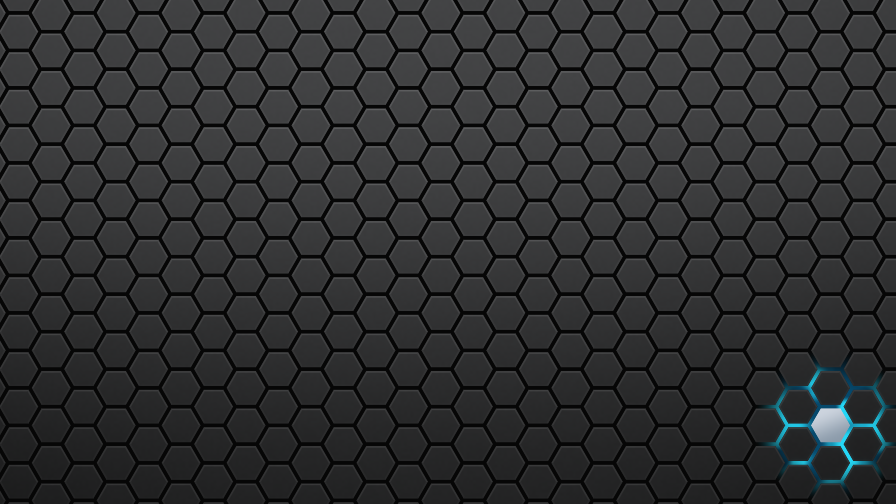
A WebGL 2 fragment shader for this pattern:

```glsl
#version 300 es
precision highp float;
// Dark bevelled hexagon tiles with one silver tile lit by cyan seams.

uniform vec2 u_resolution;
out vec4 fragColor;

float hash(vec2 p) {
    vec3 h = fract(vec3(p.xyx) * 0.1031);
    h += dot(h, h.yzx + 33.33);
    return fract((h.x + h.y) * h.z);
}

float noise(vec2 p) {
    vec2 i = floor(p), f = fract(p);
    f = f * f * (3.0 - 2.0 * f);
    return mix(mix(hash(i), hash(i + vec2(1, 0)), f.x),
               mix(hash(i + vec2(0, 1)), hash(i + vec2(1, 1)), f.x), f.y);
}

// Offset from the centre of the nearest flat-topped hexagon, one unit tall
vec2 hexLocal(vec2 q) {
    vec2 s = vec2(1.73205, 1.0);
    vec2 a = q - s * floor(q / s + 0.5);
    vec2 b = q - s * (floor(q / s) + 0.5);
    return dot(a, a) < dot(b, b) ? a : b;
}

void main() {
    vec2 p = gl_FragCoord.xy / u_resolution.y;
    float aspect = u_resolution.x / u_resolution.y;
    float pitch = 0.0744;
    vec2 q = (p - vec2(1.648, 0.156)) / pitch;   // lit tile at the origin
    float aa = 1.0 / (u_resolution.y * pitch);

    vec2 local = hexLocal(q);
    vec2 m = abs(local);
    float slant = dot(m, vec2(0.86603, 0.5));
    float edge = 0.5 - max(m.y, slant);
    float facing = sign(local.y) * (m.y > slant ? 1.0 : 0.5);
    bool lit = length(q - local) < 0.1;

    // Tile face: bright above, dark below and slightly dark at the sides
    float side = abs(p.x / aspect - 0.5) * 2.0;
    float shade = mix(0.135, 0.262, smoothstep(-0.1, 0.85, p.y));
    shade -= 0.025 * side * side;
    shade += 0.012 * local.y + 0.006 * (noise(q * 12.0) - 0.5);
    vec3 color = shade * vec3(0.99, 1.0, 1.02);

    // Thin bevel, strongest along the top
    float rim = 1.0 - smoothstep(0.0, 0.025 + 0.5 * aa, abs(edge - 0.075));
    color += rim * (0.055 + 0.045 * facing) * (0.4 + 2.4 * shade);

    // Silver face of the lit tile
    if (lit) color = mix(vec3(0.55, 0.61, 0.67), vec3(0.80, 0.83, 0.87),
                         smoothstep(-0.5, 0.5, local.y - 0.4 * local.x));

    // Seams: black, with an uneven cyan glow that fades away from the lit tile
    float reach = length(q);
    float fade = 1.0 - smoothstep(1.0, 2.1, reach);
    float spark = smoothstep(0.25, 0.75, noise(q * 2.3 + 7.0));
    vec3 glow = mix(vec3(0.0, 0.26, 0.40), vec3(0.12, 0.82, 0.94), spark) * fade;
    float seam = 1.0 - smoothstep(0.048 - 0.5 * aa, 0.048 + 0.5 * aa, edge);
    color = mix(color, vec3(0.025) + glow, seam);
    if (!lit) color += glow * 0.12 * exp(-edge * 18.0) * (1.0 - seam);

    fragColor = vec4(color, 1.0);
}
```
